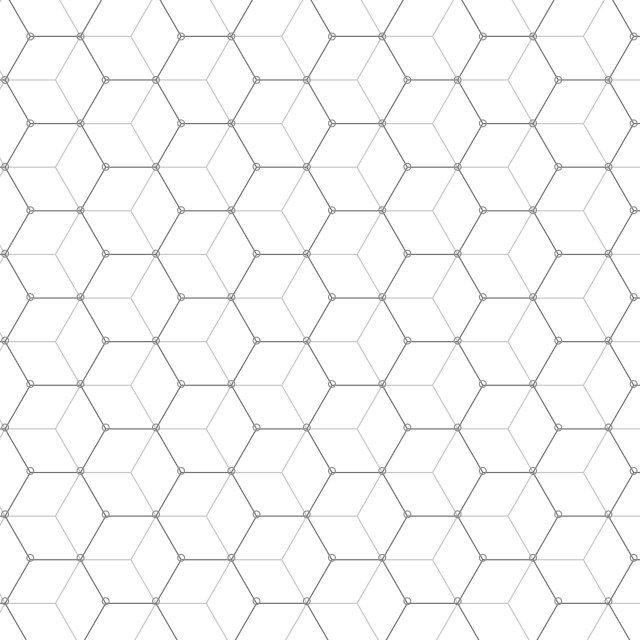
This pattern is drawn by a Shadertoy shader. Its source:

```glsl
// Honeycomb of thin dark lines on white, with a pale three-armed fork in each
// cell that turns it into a cube, and a small open ring at every corner.
// Each point folds into its nearest hexagon; rings use a slightly tighter row pitch.

float segmentDistance(vec2 p, vec2 a, vec2 b) {
    vec2 ab = b - a;
    vec2 ap = p - a;
    return length(ap - ab * clamp(dot(ap, ab) / dot(ab, ab), 0.0, 1.0));
}

// Offset from the nearest hexagon centre of two interleaved grids
vec2 hexOffset(vec2 p, vec2 period) {
    vec2 a = mod(p + 0.5 * period, period) - 0.5 * period;
    vec2 b = mod(p, period) - 0.5 * period;
    return dot(a, a) < dot(b, b) ? a : b;
}

// Antialiased coverage of a stroke, given the distance to its centre line
float stroke(float d, float width) {
    return clamp((0.5 * width - d) * iResolution.y + 0.5, 0.0, 1.0);
}

void mainImage(out vec4 fragColor, in vec2 fragCoord) {
    // Canvas units, with y measured downward from the top edge
    vec2 p = fragCoord / iResolution.y;
    p.y = 1.0 - p.y;

    // Hexagon outline and inner fork
    vec2 period = vec2(0.2357, 0.1363);
    vec2 sideCorner = vec2(period.x / 3.0, 0.0);
    vec2 topCorner = vec2(period.x / 6.0, 0.5 * period.y);
    vec2 h = hexOffset(p - vec2(0.2044, 0.0568), period);
    vec2 q = abs(h);
    float outline = min(segmentDistance(q, sideCorner, topCorner),
                        segmentDistance(q, topCorner, vec2(0.0, topCorner.y)));
    float fork = min(segmentDistance(h, vec2(0.0), -sideCorner),
                     segmentDistance(vec2(h.x, q.y), vec2(0.0), topCorner));

    // Corner rings on their own row pitch
    vec2 ringPeriod = vec2(0.2357, 0.13576);
    vec2 r = abs(hexOffset(p - vec2(0.2044, 0.0570), ringPeriod));
    float corner = min(length(r - vec2(ringPeriod.x / 3.0, 0.0)),
                       length(r - ringPeriod * vec2(1.0 / 6.0, 0.5)));
    float ring = abs(corner - 0.0053);

    // Layers from pale to dark, rings on top
    vec3 color = vec3(1.0);
    color = mix(color, vec3(0.78), stroke(fork, 0.0019));
    color = mix(color, vec3(0.45), stroke(outline, 0.0019));
    color = mix(color, vec3(0.56), stroke(ring, 0.0018));
    fragColor = vec4(color, 1.0);
}
```
